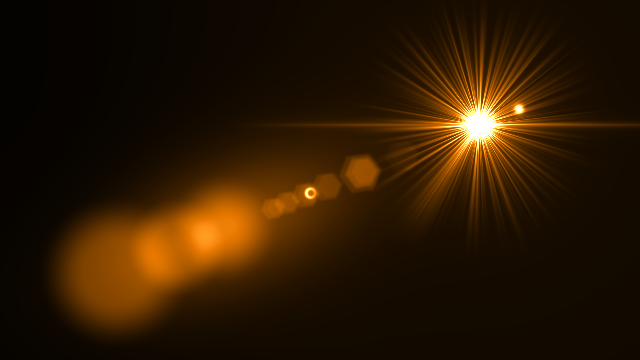
This background is drawn by a WebGL 2 fragment shader. Its source:

```glsl
#version 300 es
precision highp float;
// Amber lens flare on a dark ground: a spiky sun with a level streak,
// hexagonal ghosts strung along one axis, and large soft discs at its end.
// All light is summed as one energy value, then tinted from amber to white.
uniform vec2 u_resolution;
out vec4 outColor;

const float TAU = 6.2831853;
const vec2 SUN = vec2(1.331, 0.653);
const vec2 AXIS = vec2(-1.0, -0.405);

float hash(float n) {
  return fract(sin(n * 127.1 + 11.7) * 4375.85);
}

float gauss(float d, float width) {
  return exp(-d * d / (width * width));
}

// Hexagon with corners to left and right, slightly tilted.
float hexagon(vec2 p, float apothem) {
  p = abs(mat2(0.99, -0.14, 0.14, 0.99) * p);
  return max(p.y, p.x * 0.866 + p.y * 0.5) - apothem;
}

// One ray per angular cell, each with its own bearing, width and reach.
float rays(vec2 p, float count, float seed) {
  float r = length(p);
  float a = (atan(p.y, p.x) / TAU + 0.5) * count;
  float id = mod(floor(a), count) + seed;
  float offset = (fract(a) - mix(0.3, 0.7, hash(id))) * TAU / count;
  float width = mix(0.008, 0.028, hash(id + 31.0));
  float reach = mix(0.05, 0.13, pow(hash(id + 67.0), 2.0));
  float fade = 1.0 - smoothstep(0.2, 0.42, r);
  return gauss(offset, width) * exp(-r / reach) * fade;
}

float sunLight(vec2 p) {
  float r = length(p);
  float light = 2.2 * gauss(r, 0.034) + 0.9 * exp(-r / 0.065) + 0.07 * exp(-r / 0.25);
  for (int i = 0; i < 5; i++) {
    float k = float(i);
    light += 0.9 * rays(p, 19.0 + 11.0 * k, 100.0 * k);
  }
  // Broad beam to the lower left with one crisp side.
  float bearing = atan(p.y, p.x);
  float beam = smoothstep(-2.5, -2.1, bearing) * (1.0 - smoothstep(-2.07, -2.02, bearing));
  light += 0.6 * beam * exp(-r / 0.16) * (1.0 - smoothstep(0.25, 0.42, r));
  // Level streak: thin core inside a softer band.
  float span = pow(max(1.0 - abs(p.x) / 0.72, 0.0), 1.4);
  light += span * (0.6 * exp(-abs(p.y) / 0.005) + 0.13 * exp(-abs(p.y) / 0.018));
  return light;
}

// Each ghost: place along the axis, size, strength.
float ghosts(vec2 p, float px) {
  vec3 list[7] = vec3[7](
    vec3(0.215, 0.040, 0.06), vec3(0.331, 0.051, 0.18), vec3(0.328, 0.039, 0.18),
    vec3(0.424, 0.036, 0.16), vec3(0.484, 0.032, 0.17), vec3(0.535, 0.029, 0.17),
    vec3(0.574, 0.027, 0.18));
  float light = 0.0;
  for (int i = 0; i < 7; i++) {
    vec2 q = p - AXIS * list[i].x;
    float soft = px + 0.003;
    float body = 1.0 - smoothstep(-soft, soft, hexagon(q, list[i].y));
    float shifted = 1.0 - smoothstep(-soft, soft, hexagon(q - vec2(0.011, 0.004), list[i].y * 0.86));
    light += list[i].z * (0.7 * body + 0.4 * shifted);
  }
  // Small bright ring, heavier on its left side.
  vec2 q = p - AXIS * 0.468;
  float lean = 0.65 - 0.35 * q.x / max(length(q), 0.001);
  light += 1.1 * lean * gauss(length(q) - 0.012, 0.0045);
  return light + 0.2 * gauss(length(q), 0.02);
}

float softDisc(vec2 p, float radius, float inner) {
  return 1.0 - smoothstep(inner, radius, length(p));
}

// Blurred discs and the wide haze that joins them.
float haze(vec2 p) {
  float light = 0.38 * softDisc(p - AXIS * 1.01, 0.22, 0.08);
  light += 0.27 * softDisc(p - AXIS * 0.84, 0.145, 0.06);
  light += 0.42 * softDisc(p - AXIS * 0.71, 0.16, 0.02);
  vec2 along = normalize(AXIS);
  vec2 q = p - AXIS * 0.69;
  float u = dot(q, along);
  float v = dot(q, vec2(-along.y, along.x));
  light += 0.36 * exp(-u * u / 0.1 - v * v / 0.021);
  return light + 0.1 * exp(-u * u / 0.2 - v * v / 0.06);
}

void main() {
  float px = 1.0 / u_resolution.y;
  vec2 p = gl_FragCoord.xy * px;
  vec2 q = p - SUN;

  // Ground darkens toward the left.
  float energy = 0.02 + 0.045 * smoothstep(0.05, 1.0, p.x);
  energy += sunLight(q) + ghosts(q, px) + haze(q);

  // Companion spark beside the sun.
  float spark = length(q - vec2(0.111, 0.044));
  energy += 1.5 * gauss(spark, 0.012) + 0.35 * exp(-spark / 0.018);

  // Amber tint, whitening where the light overflows.
  float over = max(energy - 0.9, 0.0);
  vec3 color = vec3(energy, 0.52 * energy + 0.45 * over, 0.9 * over);
  outColor = vec4(clamp(color, 0.0, 1.0), 1.0);
}
```
